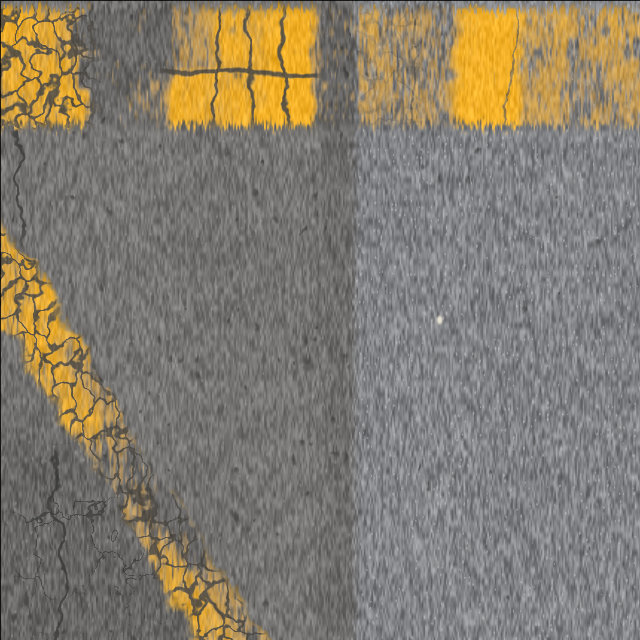
Write a WebGL 2 fragment shader that draws this texture.

```glsl
#version 300 es
precision highp float;
uniform vec2 u_resolution;
out vec4 fragColor;

float hash(vec2 p) {
  return fract(sin(dot(p, vec2(127.1, 311.7))) * 43758.5);
}

float noise(vec2 p) {
  vec2 i = floor(p), f = fract(p);
  f = f * f * (3.0 - 2.0 * f);
  return mix(mix(hash(i), hash(i + vec2(1, 0)), f.x),
             mix(hash(i + vec2(0, 1)), hash(i + vec2(1, 1)), f.x), f.y);
}

float fbm(vec2 p) {
  float sum = 0.0, amp = 0.53;
  for (int i = 0; i < 4; i++) {
    sum += amp * noise(p);
    p = p * 2.03 + 17.3;
    amp *= 0.5;
  }
  return sum;
}

// Gap between the two nearest cell centres: zero along a crack
float cellGap(vec2 p) {
  vec2 cell = floor(p);
  float near = 9.0, second = 9.0;
  for (int y = -1; y <= 1; y++)
    for (int x = -1; x <= 1; x++) {
      vec2 c = cell + vec2(x, y);
      float d = length(c + 0.1 + 0.8 * vec2(hash(c), hash(c + 41.7)) - p);
      second = min(second, max(near, d));
      near = min(near, d);
    }
  return second - near;
}

// Soft window from a to b
float span(float x, float a, float b, float soft) {
  return smoothstep(a - soft, a + soft, x) - smoothstep(b - soft, b + soft, x);
}

float line(float d, float width) {
  return 1.0 - smoothstep(width * 0.4, width * 1.4, abs(d));
}

// Scattered stones, one candidate per cell
float specks(vec2 p, float density) {
  vec2 cell = floor(p);
  vec2 centre = 0.35 + 0.3 * vec2(hash(cell + 3.1), hash(cell + 8.7));
  float size = 0.12 + 0.18 * hash(cell + 5.3);
  float dist = length(fract(p) - centre);
  return step(1.0 - density, hash(cell)) * (1.0 - smoothstep(size * 0.2, size * 1.5, dist));
}

void main() {
  vec2 uv = gl_FragCoord.xy / u_resolution;
  float grain = noise(uv * vec2(430, 110)) * 0.6 + noise(uv * vec2(270, 75) + 31.0) * 0.4 - 0.5;
  float patches = fbm(uv * vec2(9, 5)) - 0.5;
  vec2 warp = vec2(fbm(uv * 24.0), fbm(uv * 24.0 + 50.0)) - 0.5;
  float across = uv.x - (0.358 - 0.612 * uv.y);
  float newer = smoothstep(0.546, 0.562, uv.x + 0.012 * grain);

  // Old and newer asphalt
  vec3 color = mix(vec3(0.458, 0.453, 0.445), vec3(0.51, 0.514, 0.525), newer);
  color += patches * 0.045 + grain * mix(0.27, 0.36, newer);
  color -= 0.03 * span(uv.x, 0.5, 0.555, 0.03);
  color -= 0.05 * (1.0 - smoothstep(-0.07, -0.03, across)) * (1.0 - smoothstep(0.25, 0.4, uv.y));
  vec2 jitter = warp * 1.5 + grain * 0.25;
  color = mix(color, vec3(0.78), 0.55 * specks(uv * vec2(170, 95) + jitter, 0.12) * newer);
  color = mix(color, vec3(0.66), 0.4 * specks(uv * vec2(150, 80) + 60.0 + jitter, 0.06));
  color = mix(color, vec3(0.22), 0.6 * specks(uv * vec2(66, 40) + 20.0 + jitter, mix(0.07, 0.02, newer)));
  color = mix(color, vec3(0.9, 0.88, 0.82), line(length((uv - vec2(0.687, 0.5)) * vec2(1.5, 1)), 0.007));

  // Cracks in the bare ground on the left
  float corner = (1.0 - smoothstep(-0.06, -0.03, across)) * (1.0 - smoothstep(0.28, 0.36, uv.y));
  float web = line(cellGap(uv * vec2(14, 10) + warp * 1.6), 0.04) * smoothstep(-0.12, 0.08, patches + 0.06);
  float split = line(uv.x - 0.094 - warp.x * 0.06, 0.004) * (1.0 - smoothstep(0.28, 0.32, uv.y));
  split += line(uv.x - 0.03 - warp.y * 0.05, 0.003) * span(uv.y, 0.62, 0.82, 0.03);
  color = mix(color, vec3(0.2), clamp(web * corner * 0.65 + split * 0.7, 0.0, 0.8));

  // Paint coverage of the upper band
  float upper = smoothstep(0.88, 0.9, uv.y);
  float bandCover = 0.2 + 0.6 * span(uv.x + warp.x * 0.07, -0.1, 0.135, 0.022)
    + 0.14 * span(uv.x, 0.21, 0.26, 0.015)
    + 0.64 * span(uv.x + warp.x * 0.02, 0.262, 0.49, 0.012)
    - 0.28 * upper * span(uv.x, 0.25, 0.335, 0.02) + 0.14 * span(uv.x, 0.42, 0.485, 0.015)
    + 0.14 * span(uv.x, 0.49, 0.56, 0.004)
    + 0.4 * span(uv.x, 0.56, 1.2, 0.003) + 0.36 * span(uv.x + warp.x * 0.03, 0.715, 0.812, 0.016);
  float band = span(uv.y + grain * 0.03, 0.804, 0.986, 0.009);

  // Paint coverage of the diagonal stripe
  float stripeCover = 0.8 - 0.3 * span(uv.y, 0.14, 0.31, 0.04)
    - 0.22 * smoothstep(-0.01, 0.03, across) * (1.0 - smoothstep(0.4, 0.5, uv.y));
  float stripe = span(across + warp.x * 0.05 + grain * 0.01, -0.05, 0.05, 0.009)
    * (1.0 - smoothstep(0.645, 0.67, uv.y));

  // Cracks through the paint
  float cells = line(cellGap(uv * vec2(35, 25) + warp * 2.0), 0.08 + 0.14 * noise(uv * 18.0));
  float bandCracks = cells * (span(uv.x, -0.1, 0.15, 0.02) + 0.35 * span(uv.x, 0.56, 0.66, 0.02));
  float bars = (fract((uv.x + warp.x * 0.03 - 0.339) / 0.052 + 0.5) - 0.5) * 0.052;
  bandCracks += line(bars, 0.003) * span(uv.x, 0.31, 0.47, 0.01);
  bandCracks += line(uv.y - 0.887 - warp.y * 0.02, 0.004) * span(uv.x, 0.25, 0.5, 0.01);
  bandCracks += 0.6 * line(uv.x - 0.647 - warp.x * 0.02, 0.002);
  bandCracks += 0.7 * line(uv.x - 0.8 - 0.1 * (uv.y - 0.9) - warp.x * 0.03, 0.002);

  // Worn paint over the road
  float streaks = noise(uv * vec2(330, 60) + 90.0);
  float wear = 0.6 * fbm(uv * vec2(48, 26) + 7.0) + 0.4 * streaks;
  float cover = mix(bandCover, stripeCover, stripe) + patches * 0.3;
  float area = max(band, stripe);
  float cracks = clamp(mix(bandCracks, cells, stripe), 0.0, 1.0) * area;
  float paint = area * smoothstep(-0.16, 0.2, cover - wear) * (1.0 - 0.9 * cracks);
  float fresh = smoothstep(0.5, 0.95, cover + 0.35 * (0.5 - wear));
  vec3 yellow = mix(vec3(0.77, 0.61, 0.36), vec3(0.97, 0.7, 0.14), fresh);
  color = mix(color, color * 0.9, area * (1.0 - paint));
  color = mix(color, vec3(0.25, 0.23, 0.2), cracks * 0.6);
  color = mix(color, yellow + grain * 0.2, paint * mix(0.82, 0.96, fresh));

  // Dark rim at the left and top
  color *= mix(0.15, 1.0, smoothstep(0.0005, 0.0025, min(uv.x, 1.0 - uv.y)));
  fragColor = vec4(clamp(color, 0.0, 1.0), 1.0);
}
```
